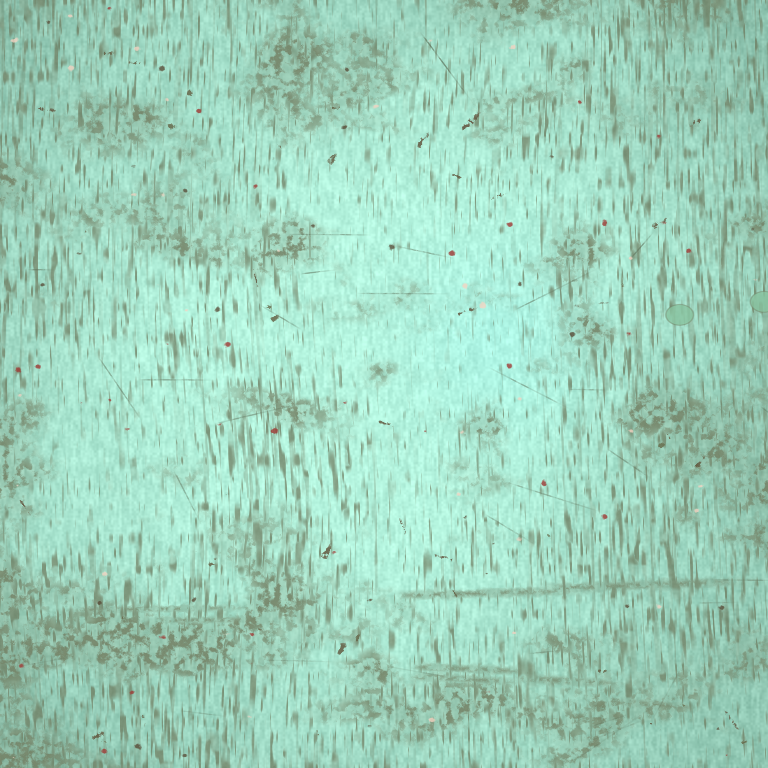
Reproduce this texture procedurally as a WebGL 1 fragment shader.

```glsl
precision highp float;
uniform vec2 u_resolution;

float hash(vec2 p) {
  vec3 q = fract(p.xyx * 0.1031);
  q += dot(q, q.yzx + 33.33);
  return fract((q.x + q.y) * q.z);
}

vec2 hash2(float n) {
  return vec2(hash(vec2(n, 7.3)), hash(vec2(n, 61.7)));
}

float noise(vec2 p) {
  vec2 i = floor(p), f = fract(p);
  f = f * f * (3.0 - 2.0 * f);
  return mix(mix(hash(i), hash(i + vec2(1, 0)), f.x),
             mix(hash(i + vec2(0, 1)), hash(i + vec2(1, 1)), f.x), f.y);
}

float fbm(vec2 p) {
  float sum = 0.0, amp = 0.5;
  for (int i = 0; i < 5; i++) {
    sum += amp * noise(p);
    p = mat2(1.6, 1.2, -1.2, 1.6) * p + 11.7;
    amp *= 0.5;
  }
  return sum;
}

// Coordinates along (0 to 1) and across a mark starting at a
vec2 markSpace(vec2 p, vec2 a, float angle, float len) {
  vec2 dir = vec2(cos(angle), sin(angle));
  vec2 d = p - a;
  return vec2(dot(d, dir) / len, abs(dot(d, vec2(-dir.y, dir.x))));
}

float taper(float t) {
  return smoothstep(0.0, 0.15, t) * smoothstep(1.0, 0.6, t);
}

// Vertical wood grain showing through as short broken dashes
float grain(vec2 p, vec2 scale, float wear) {
  float n = noise(p * scale);
  float threshold = mix(0.82, 0.42, wear);
  float broken = 0.4 + 0.6 * smoothstep(0.3, 0.65, noise(p * vec2(90.0, 70.0) + 8.0));
  return broken * smoothstep(threshold, threshold + 0.32, n);
}

void main() {
  vec2 p = gl_FragCoord.xy / u_resolution.y;
  float px = 1.0 / u_resolution.y;
  float cloud = fbm(p * vec2(6.0, 5.0) + 3.0);
  float rough = fbm(p * 130.0);
  float edge = length((p - vec2(0.47, 0.53)) * vec2(1.0, 0.95));

  // Paint, brightest near the middle
  float shade = smoothstep(0.15, 0.8, edge + 0.3 * (fbm(p * 4.0 + 20.0) - 0.5));
  vec3 col = mix(vec3(0.71, 0.96, 0.875), vec3(0.545, 0.755, 0.675), shade);
  float glow = exp(-70.0 * dot(p - vec2(0.65, 0.56), p - vec2(0.65, 0.56)));
  col = mix(col, vec3(0.67, 0.97, 0.92), 0.6 * glow);
  col += 0.06 * (noise(p * 330.0) - 0.5) + 0.09 * (noise(p * vec2(300.0, 90.0)) - 0.5);

  // Fine grain, with every lean of the fibres under 10 degrees
  vec3 grime = mix(vec3(0.38, 0.42, 0.31), vec3(0.48, 0.53, 0.42), rough);
  float wear = clamp(cloud * 1.5 - 0.42 + edge * 0.35 - 0.25 * glow, 0.0, 0.8);
  vec2 bent = p + vec2(0.02 * noise(p * 3.0) + 0.04 * p.y * p.x, 0.0);
  float dirt = 0.72 * grain(bent, vec2(330.0, 50.0), wear);
  dirt = max(dirt, 0.72 * grain(bent + 5.0, vec2(210.0, 30.0), wear * 0.85));
  float thread = smoothstep(0.68, 0.95, noise(bent * vec2(260.0, 7.0) + 30.0));
  dirt = max(dirt, 0.35 * thread * smoothstep(0.4, 0.65, cloud));

  // Small speckled stains and a thin film
  float stain = smoothstep(0.53, 0.8, fbm(p * vec2(8.0, 13.0) + 40.0) + 0.12 * edge);
  dirt = max(dirt, stain * (0.22 + 0.65 * smoothstep(0.42, 0.68, rough)));

  // Dragged smudges, low on the board
  for (int i = 0; i < 8; i++) {
    vec2 r = hash2(float(i) + 3.0);
    vec2 a = vec2(r.x * 0.8, 0.08 + 0.18 * r.y);
    vec2 m = markSpace(p, a, 0.14 * (r.y - 0.6), 0.12 + 0.25 * r.y);
    float body = 1.0 - smoothstep(0.001, 0.006 + 0.004 * r.x, m.y + 0.012 * (rough - 0.5));
    dirt = max(dirt, body * taper(m.x) * (0.25 + 0.5 * smoothstep(0.35, 0.65, rough)));
  }
  col = mix(col, grime, clamp(dirt, 0.0, 0.9));

  // Ragged brown gouges
  for (int i = 0; i < 46; i++) {
    vec2 r = hash2(float(i) + 50.0), s = hash2(float(i) + 150.0);
    vec2 m = markSpace(p, r, (s.x - 0.5) * 3.0, 0.01 + 0.035 * s.y * s.y);
    float width = (0.0015 + 0.004 * s.x * s.x) * taper(m.x);
    float gouge = 1.0 - smoothstep(width - px, width + px, m.y + 0.02 * abs(rough - 0.5));
    col = mix(col, mix(vec3(0.40, 0.42, 0.29), vec3(0.36, 0.27, 0.19), s.y), 0.8 * gouge * taper(m.x));
  }

  // Hairline scratches, mostly level
  for (int i = 0; i < 30; i++) {
    vec2 r = hash2(float(i) + 250.0), s = hash2(float(i) + 350.0);
    float bow = 0.3 * (r.x - 0.5) * (p.x - r.x) * (p.x - r.x);
    float tilt = s.x - 0.5;
    vec2 m = markSpace(p - vec2(0.0, bow), r, -9.0 * tilt * tilt * tilt, 0.03 + 0.11 * s.y);
    float line = 1.0 - smoothstep(0.0002, 0.0003 + px, m.y);
    float skip = 0.4 + 0.6 * smoothstep(0.35, 0.6, rough);
    col = mix(col, vec3(0.36, 0.43, 0.34), line * skip * taper(m.x) * (0.25 + 0.4 * r.y));
  }

  // Two round putty spots
  for (int i = 0; i < 2; i++) {
    vec2 d = (p - vec2(0.885 + 0.11 * float(i), 0.59 + 0.017 * float(i))) / vec2(1.0, 0.75);
    float r = length(d);
    col = mix(col, vec3(0.53, 0.76, 0.62), 0.8 * (1.0 - smoothstep(0.017, 0.019, r)));
    col = mix(col, grime, 0.4 * (1.0 - smoothstep(0.0, 0.002, abs(r - 0.018))));
  }

  // Red, dark and pale flecks
  vec2 cell = floor(p * 26.0);
  float kind = hash(cell + 9.0), size = hash(cell + 31.0);
  vec2 spot = (cell + 0.25 + 0.5 * vec2(hash(cell + 3.0), hash(cell + 17.0))) / 26.0;
  vec2 d = (p - spot) * vec2(0.5 + 0.5 * size, 1.0);
  float radius = 0.0008 + 0.0025 * size * size;
  float fleck = 1.0 - smoothstep(radius - px, radius + px, length(d) + 0.008 * (rough - 0.5));
  vec3 tint = kind < 0.06 ? vec3(0.62, 0.22, 0.2) : kind < 0.12 ? vec3(0.35, 0.3, 0.22) : vec3(0.95, 0.83, 0.76);
  col = mix(col, tint, 0.8 * fleck * step(kind, 0.16));

  gl_FragColor = vec4(clamp(col, 0.0, 1.0), 1.0);
}
```
